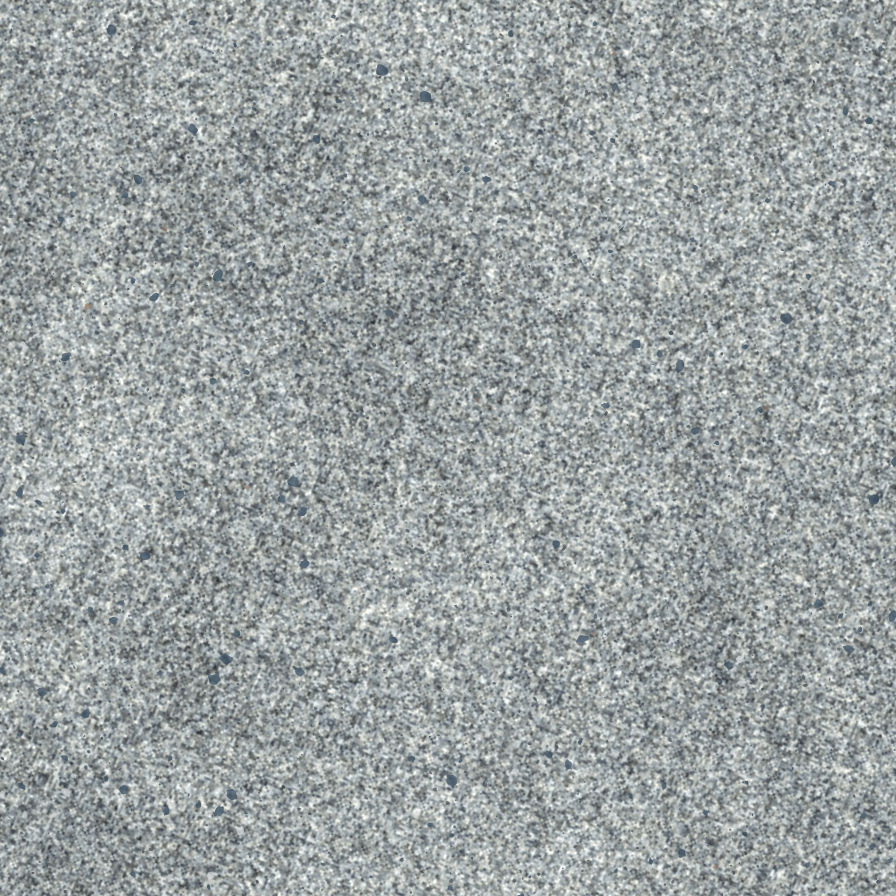
Reproduce this texture procedurally as a Shadertoy shader.

```glsl
// Weathered concrete seen from above: fine grey sand grain with soft clouding.
// Rotated octaves of value noise set the tone, a colour ramp tints it, and
// jittered cells scatter blue-grey pebbles, dark pits, pale chips and rust.

const vec3 SHADOW_GREY = vec3(0.32, 0.34, 0.355);
const vec3 MID_GREY    = vec3(0.62, 0.65, 0.65);
const vec3 PALE_GREY   = vec3(0.82, 0.84, 0.83);
const vec3 SLATE_BLUE  = vec3(0.29, 0.36, 0.42);
const vec3 PIT_GREY    = vec3(0.28, 0.31, 0.34);
const vec3 CHIP_WHITE  = vec3(0.84, 0.86, 0.87);
const vec3 RUST        = vec3(0.60, 0.47, 0.39);

float hash(vec2 p) {
    vec3 q = fract(vec3(p.xyx) * 0.1031);
    q += dot(q, q.yzx + 33.33);
    return fract((q.x + q.y) * q.z);
}

vec2 rotate(vec2 p, float angle) {
    float c = cos(angle), s = sin(angle);
    return vec2(c * p.x - s * p.y, s * p.x + c * p.y);
}

// Smooth value noise in -1..1
float noise(vec2 p) {
    vec2 cell = floor(p), f = fract(p);
    f = f * f * (3.0 - 2.0 * f);
    float low  = mix(hash(cell), hash(cell + vec2(1, 0)), f.x);
    float high = mix(hash(cell + vec2(0, 1)), hash(cell + vec2(1, 1)), f.x);
    return 2.0 * mix(low, high, f.y) - 1.0;
}

// One octave, turned so that its lattice does not show
float grain(vec2 uv, float frequency, float angle) {
    return noise(rotate(uv, angle) * frequency + frequency * 1.7 + 40.0);
}

float clouds(vec2 uv) {
    float sum = 0.0, amplitude = 0.5, frequency = 4.0;
    for (int i = 0; i < 4; i++) {
        sum += amplitude * grain(uv, frequency, 0.6 + float(i));
        amplitude *= 0.65;
        frequency *= 2.1;
    }
    return sum;
}

// Coverage of irregular stones, at most one per cell; radius is in cell units
float stones(vec2 uv, float cells, float chance, float radius, float seed, float pixel) {
    vec2 p = rotate(uv, seed) * cells + 50.0;
    vec2 cell = floor(p), key = cell + seed * 17.0;
    float present = step(hash(key), chance);
    float size = radius * mix(0.4, 1.0, pow(hash(key + 5.3), 2.5));
    vec2 jitter = vec2(hash(key + 11.1), hash(key + 23.7)) - 0.5;
    vec2 d = p - cell - 0.5 - jitter * (1.0 - 3.0 * radius);
    d = rotate(d, 6.2832 * hash(key + 31.9));
    d.y *= mix(1.0, 1.6, hash(key + 43.3));
    float outline = size * (1.0 + 0.3 * noise(d / size * 1.3 + key));
    float edge = pixel * cells * 0.8;
    return present * (1.0 - smoothstep(-edge, edge, length(d) - outline));
}

vec3 concreteColour(float tone) {
    vec3 lower = mix(SHADOW_GREY, MID_GREY, (tone - 0.32) / 0.30);
    vec3 upper = mix(MID_GREY, PALE_GREY, (tone - 0.62) / 0.20);
    return mix(lower, upper, step(0.62, tone));
}

void mainImage(out vec4 fragColor, in vec2 fragCoord) {
    vec2 uv = fragCoord / iResolution.y;
    float pixel = 1.0 / iResolution.y;

    // Sand grain, from the finest to the coarsest
    float tone = 0.625;
    tone += 0.205 * grain(uv, 370.0, 0.4);
    tone += 0.175 * grain(uv, 235.0, 1.1);
    tone += 0.075 * grain(uv, 120.0, 2.0);

    // Broad stains and faint brushed streaks
    float stain = clouds(uv);
    tone += 0.085 * stain;
    tone += 0.028 * noise(uv * vec2(110.0, 7.0) + 9.0);
    tone += 0.022 * noise(uv * vec2(5.0, 60.0) + 31.0);

    // Slight warm and cool drift between grains
    vec3 colour = concreteColour(tone);
    colour += vec3(0.016, 0.003, -0.018) * grain(uv, 160.0, 2.7);

    // Scattered stones, varied a little by the grain
    float shade = 0.07 * grain(uv, 210.0, 0.9);
    float patchy = 0.65 + 0.5 * grain(uv, 3.5, 0.3);
    float pits    = stones(uv, 105.0, 0.13, 0.27, 1.3, pixel);
    float pebbles = stones(uv, 38.0, 0.17 * patchy, 0.26, 0.5, pixel);
    float chips   = stones(uv, 48.0, 0.035, 0.24, 2.2, pixel);
    float rusty   = stones(uv, 30.0, 0.012, 0.14, 2.9, pixel);
    colour = mix(colour, PIT_GREY + shade, 0.75 * pits);
    colour = mix(colour, CHIP_WHITE + shade, 0.7 * chips);
    colour = mix(colour, RUST + shade, 0.7 * rusty);
    colour = mix(colour, SLATE_BLUE + shade, 0.88 * pebbles);

    fragColor = vec4(clamp(colour, 0.0, 1.0), 1.0);
}
```
